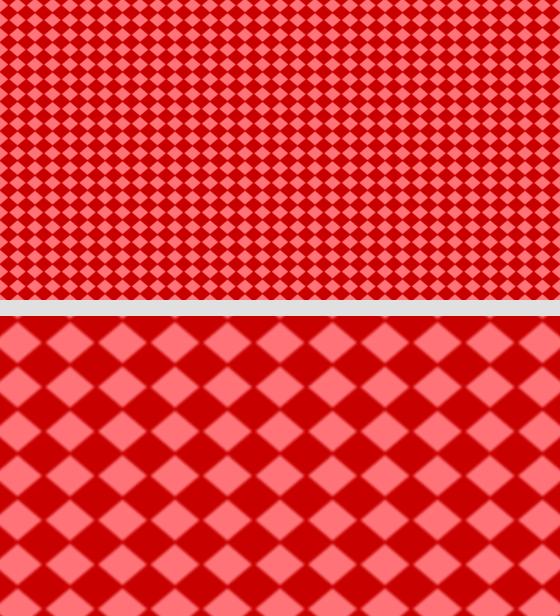
Top, the full canvas; bottom, a detail of the centre.
Reproduce this pattern procedurally as a WebGL 2 fragment shader.

```glsl
#version 300 es
precision highp float;
// Rows of wide pink diamonds on a deep red ground, set apart by thin gaps.

uniform vec2 u_resolution;
out vec4 outColor;

const vec3 RED = vec3(0.79, 0.0, 0.0);
const vec3 PINK = vec3(1.0, 0.45, 0.47);

const vec2 REPEATS = vec2(32.0, 20.28);     // diamonds across and down
const vec2 FIRST_CENTER = vec2(0.0, 0.36);  // in cells, from the top left
const vec2 HALF_SIZE = vec2(0.465, 0.465);  // diamond half extents, in cells
const float BLUR_SIZE = 0.0025;             // soft edge, in canvas widths
const int TAPS = 4;                         // blur samples per axis

// Signed distance to the nearest side line of a diamond.
float diamondDistance(vec2 p, vec2 halfSize) {
    vec2 slope = 1.0 / halfSize;
    return (dot(abs(p), slope) - 1.0) / length(slope);
}

// Offset from the nearest cell centre; all lengths in canvas widths.
vec2 cellOffset(vec2 pos, vec2 cellSize, vec2 center) {
    return (fract(pos / cellSize - center + 0.5) - 0.5) * cellSize;
}

// Coverage of a shape across a soft edge.
float coverage(float dist, float softness) {
    return clamp(0.5 - dist / softness, 0.0, 1.0);
}

// Diamond coverage averaged over a small square, which fades the thin tips.
float softDiamonds(vec2 pos, vec2 cellSize, float blurSize) {
    float stepSize = blurSize / float(TAPS);
    float sum = 0.0;
    for (int j = 0; j < TAPS; j++) {
        for (int i = 0; i < TAPS; i++) {
            vec2 tap = (vec2(i, j) + 0.5 - 0.5 * float(TAPS)) * stepSize;
            vec2 p = cellOffset(pos + tap, cellSize, FIRST_CENTER);
            sum += coverage(diamondDistance(p, HALF_SIZE * cellSize), stepSize);
        }
    }
    return sum / float(TAPS * TAPS);
}

void main() {
    // Canvas widths, measured from the top left.
    vec2 canvas = u_resolution / u_resolution.x;
    vec2 pos = gl_FragCoord.xy / u_resolution.x;
    pos.y = canvas.y - pos.y;

    float pink = softDiamonds(pos, canvas / REPEATS, BLUR_SIZE);
    outColor = vec4(mix(RED, PINK, pink), 1.0);
}
```
